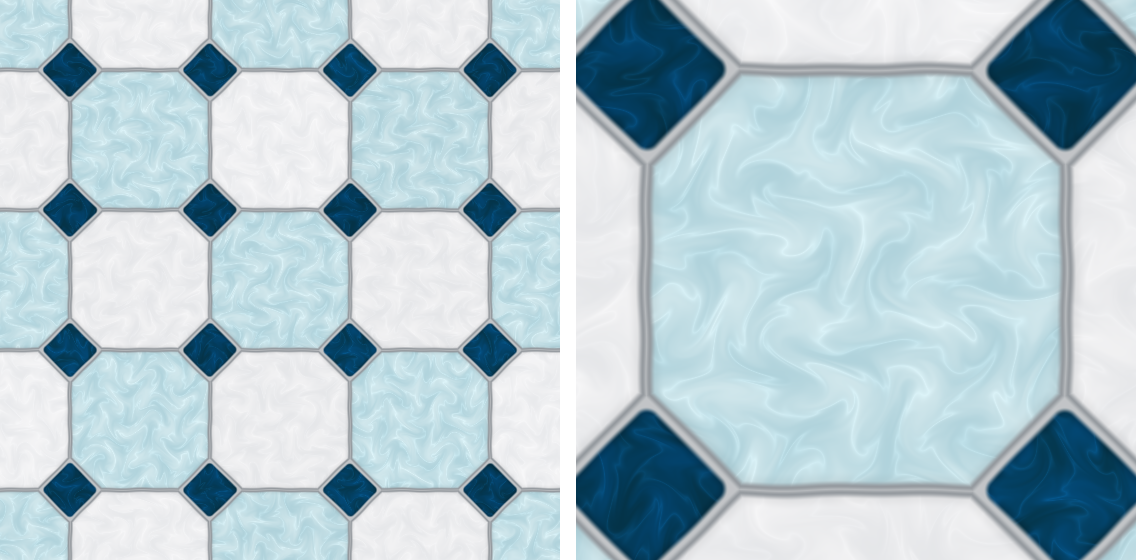
Left: the whole. Right: its middle third, enlarged.
Reproduce this pattern procedurally as a three.js fragment shader.

```glsl
// Checkered octagon floor tiles in pale blue and white marble with small navy diamonds and grey grout.
varying vec2 vUv;

const float TAU = 6.28319;
const float CELLS = 4.0;         // tiles across and up
const float SOFT = 0.008;        // half width of smoothed edges, in cells
const float LINE_HALF = 0.015;   // half width of the straight grout
const float CUT = 0.173;         // distance from a crossing to the cut corner
const float DIAMOND_HALF = 0.143;
const float DIAMOND_ROUND = 0.030;

const vec3 BLUE_DARK = vec3(0.69, 0.825, 0.86);
const vec3 BLUE_LIGHT = vec3(0.81, 0.90, 0.92);
const vec3 WHITE_DARK = vec3(0.905, 0.91, 0.92);
const vec3 WHITE_LIGHT = vec3(0.95, 0.95, 0.955);
const vec3 NAVY_DARK = vec3(0.015, 0.205, 0.29);
const vec3 NAVY_LIGHT = vec3(0.01, 0.265, 0.43);
const vec3 GROUT_DARK = vec3(0.58, 0.60, 0.62);
const vec3 GROUT_LIGHT = vec3(0.76, 0.77, 0.78);

float hash(vec2 p) {
  return fract(sin(dot(p, vec2(12.99, 78.23))) * 4375.85);
}

float inside(float d) {
  return smoothstep(-SOFT, SOFT, d);
}

// Folds space with rotated sine waves of rising frequency.
vec2 swirl(vec2 p, float seed) {
  vec2 dir = vec2(cos(seed * TAU), sin(seed * TAU));
  float freq = 17.0;
  for (int i = 0; i < 8; i++) {
    float wave = sin(freq * dot(p, vec2(-dir.y, dir.x)) + seed * 40.0 + float(i));
    p += 0.85 * wave * dir / freq;
    dir = mat2(0.6, -0.8, 0.8, 0.6) * dir;
    freq *= 1.36;
  }
  return p;
}

// x: cloudy tone, y: thin curling veins, both from 0 to 1.
vec2 marble(vec2 p, float seed) {
  vec2 q = swirl(p + seed * vec2(7.3, 11.9), seed);
  float cloud = 0.5 + 0.25 * (sin(q.x * 27.0 + 1.5 * sin(q.y * 11.0)) + sin(q.y * 31.0));
  float ridge = 1.0 - abs(sin(q.x * 19.0 + q.y * 14.0 + 2.0 * sin(q.y * 12.0 - q.x * 8.0)));
  return vec2(cloud, ridge * ridge * ridge);
}

vec3 stone(vec3 dark, vec3 light, vec2 grain, float veinGain) {
  return mix(dark, light, grain.x) + veinGain * grain.y;
}

// Positive inside the octagon; c is the distance to the two nearest grid lines.
float octagon(vec2 c) {
  return min(min(c.x, c.y) - LINE_HALF, (c.x + c.y) * 0.7071 - CUT);
}

// Positive inside the diamond with rounded corners.
float diamond(vec2 p) {
  vec2 r = abs(vec2(p.x + p.y, p.x - p.y)) * 0.7071 - DIAMOND_HALF + DIAMOND_ROUND;
  return DIAMOND_ROUND - length(max(r, 0.0)) - min(max(r.x, r.y), 0.0);
}

void main() {
  // Slightly uneven joints; whole wave counts keep the edges seamless.
  vec2 wobble = sin(TAU * (vUv.yx * vec2(7.0, 9.0) + vUv * vec2(2.0, 3.0)))
              + sin(TAU * (vUv.yx * vec2(19.0, 17.0) + vUv * vec2(5.0, 4.0)));
  vec2 g = vUv * CELLS + 0.0016 * wobble;

  // Tile and crossing that own this point, with wrapped indices.
  vec2 nearest = floor(g + 0.5);
  vec2 tileId = mod(nearest, CELLS);
  vec2 tilePos = g - nearest;
  vec2 crossId = mod(floor(g), CELLS);
  vec2 crossPos = fract(g) - 0.5;
  float tileSeed = hash(tileId + 1.7);
  float crossSeed = hash(crossId + 9.3);

  float tileDist = octagon(0.5 - abs(tilePos));
  float diamondDist = diamond(crossPos);

  // Grout: dark joints and rims, paler band around the diamonds.
  vec3 color = mix(GROUT_DARK, GROUT_LIGHT, smoothstep(0.006, 0.020, -tileDist));

  // Octagons, alternating blue and white, softly shaded at the rim.
  vec2 grain = marble(tilePos, tileSeed);
  vec3 blue = stone(BLUE_DARK, BLUE_LIGHT, grain, 0.055);
  vec3 white = stone(WHITE_DARK, WHITE_LIGHT, grain, 0.018);
  vec3 tile = mix(blue, white, mod(tileId.x + tileId.y, 2.0));
  tile += 0.016 * (tileSeed - 0.5);
  tile *= 0.95 + 0.05 * smoothstep(0.0, 0.03, tileDist);
  color = mix(color, tile, inside(tileDist));

  // Diamonds with a darker rim and fine blue veins.
  vec2 navyGrain = marble(crossPos * 1.2, crossSeed);
  vec3 navy = stone(NAVY_DARK, NAVY_LIGHT, navyGrain, 0.0);
  navy += vec3(0.01, 0.06, 0.10) * navyGrain.y;
  navy *= (0.94 + 0.12 * crossSeed) * (0.82 + 0.18 * smoothstep(0.0, 0.025, diamondDist));
  color = mix(color, navy, inside(diamondDist));

  gl_FragColor = vec4(color, 1.0);
}
```
